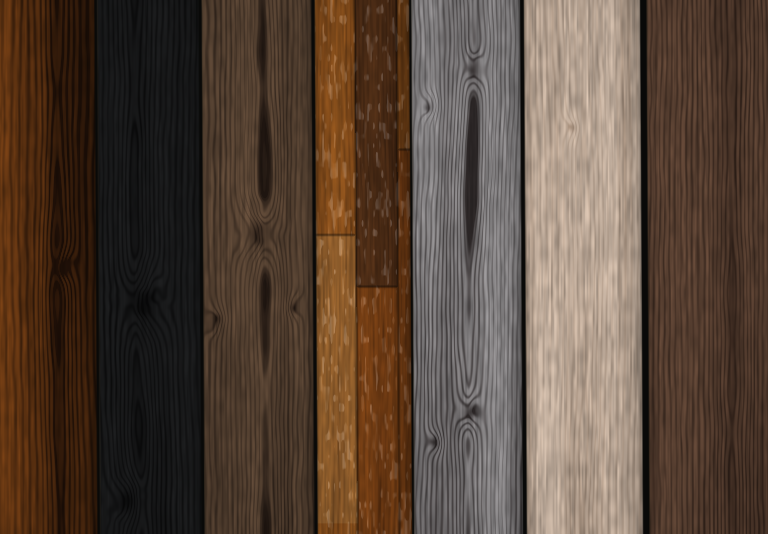
This texture is drawn by a Shadertoy shader. Its source:

```glsl
// Seven upright wood planks in different stains, with ring grain, knots and dark gaps.
#define WARP 0.034        // how far the heart figure bulges
#define HEART_WIDTH 0.030 // reach of the heart figure
#define FIBRE 0.20        // strength of the fine fibres
#define STREAK 0.42       // strength of the broad stains
#define TILT 0.004        // lean of the plank edges
#define EDGE_SHADE 0.30   // darkening beside the gaps
#define GAP_COLOR vec3(0.035, 0.036, 0.030)
#define RIM_COLOR vec3(0.30, 0.25, 0.16)

const float EDGES[8] = float[](-0.02, 0.1265, 0.2625, 0.4095, 0.536, 0.6815, 0.8395, 1.02);
const float GAPS[8] = float[](0.001, 0.0016, 0.0020, 0.0022, 0.0014, 0.0026, 0.0042, 0.001);
const vec3 LIGHT[7] = vec3[](
    vec3(0.43, 0.23, 0.075), vec3(0.105, 0.108, 0.112), vec3(0.345, 0.265, 0.20),
    vec3(0.50, 0.30, 0.11), vec3(0.53, 0.52, 0.525), vec3(0.755, 0.68, 0.615),
    vec3(0.36, 0.26, 0.20));
const vec3 DARK[7] = vec3[](
    vec3(0.11, 0.055, 0.025), vec3(0.030, 0.030, 0.032), vec3(0.115, 0.080, 0.060),
    vec3(0.27, 0.14, 0.045), vec3(0.165, 0.145, 0.145), vec3(0.53, 0.445, 0.375),
    vec3(0.125, 0.080, 0.060));
// Heart position across the plank, rings per canvas height, ring contrast, dark core
const vec4 GRAIN[7] = vec4[](
    vec4(0.62, 75.0, 0.50, 0.2), vec4(0.40, 90.0, 0.65, 0.2), vec4(0.55, 100.0, 0.52, 0.85),
    vec4(0.60, 90.0, 0.22, 0.0), vec4(0.53, 110.0, 0.52, 0.85), vec4(0.48, 85.0, 0.32, 0.0),
    vec4(0.60, 100.0, 0.50, 0.25));
// Knots: canvas position and size
const vec3 KNOTS[11] = vec3[](
    vec3(0.085, 0.50, 0.022), vec3(0.188, 0.43, 0.040), vec3(0.164, 0.06, 0.030),
    vec3(0.336, 0.56, 0.036), vec3(0.280, 0.40, 0.018), vec3(0.384, 0.425, 0.015),
    vec3(0.617, 0.87, 0.022), vec3(0.611, 0.225, 0.022), vec3(0.558, 0.80, 0.016),
    vec3(0.565, 0.17, 0.016), vec3(0.743, 0.76, 0.016));

float hash(vec2 p) {
    return fract(sin(dot(p, vec2(127.1, 311.7))) * 43758.5453);
}

float noise(vec2 p) {
    vec2 i = floor(p), f = fract(p);
    f = f * f * (3.0 - 2.0 * f);
    return mix(mix(hash(i), hash(i + vec2(1, 0)), f.x),
               mix(hash(i + vec2(0, 1)), hash(i + vec2(1, 1)), f.x), f.y);
}

// Strip floor: three columns of blocks; returns the tint and draws the joints
vec3 blockTint(vec2 local, float px, inout float shade) {
    float column = step(0.43, local.x) + step(0.86, local.x);
    float joint = column < 0.5 ? 0.56 : column < 1.5 ? 0.463 : 0.72;
    float upper = smoothstep(-px, px, local.y - joint);
    vec3 low = column < 0.5 ? vec3(1.12, 1.22, 1.55) : vec3(0.88, 0.78, 0.68);
    vec3 high = column < 0.5 ? vec3(1.03, 1.0, 0.95)
              : column < 1.5 ? vec3(0.58, 0.56, 0.74) : vec3(0.95, 0.92, 0.85);
    if (column < 0.5) low = mix(high, low, smoothstep(-px, px, local.y - 0.02));
    float seam = min(abs(local.x - 0.43), abs(local.x - 0.86)) * 0.18;
    seam = min(seam, abs(local.y - joint));
    shade *= mix(0.60, 1.0, smoothstep(0.0, 0.0025 + px, seam));
    return mix(low, high, upper);
}

void mainImage(out vec4 fragColor, in vec2 fragCoord) {
    vec2 uv = fragCoord / iResolution.xy;
    float aspect = iResolution.x / iResolution.y, px = 1.0 / iResolution.y;
    vec2 q = vec2(uv.x * aspect, uv.y);

    // Find the plank
    float x = uv.x - TILT * (0.5 - uv.y);
    int id = 0;
    for (int i = 1; i < 7; i++) if (x > EDGES[i]) id = i;
    float seed = float(id) * 17.3, width = EDGES[id + 1] - EDGES[id];
    vec2 local = vec2((x - EDGES[id]) / width, uv.y);
    vec4 grain = GRAIN[id];

    // Heart figure: rings run along the plank and close into long ovals
    float sway = 0.022 * (noise(vec2(seed, q.y * 2.2)) - 0.5);
    float dx = (local.x - grain.x) * width * aspect + sway;
    float bulge = noise(vec2(seed + 4.0, q.y * 4.5)) * 0.7 + noise(vec2(seed + 9.0, q.y * 11.0)) * 0.3;
    float reach = dx / HEART_WIDTH;
    float ring = sqrt(dx * dx + 0.00002) - WARP * bulge * exp(-reach * reach);
    ring += 0.012 * (noise(vec2(q.x * 28.0 + seed, q.y * 3.0)) - 0.5);
    ring += 0.004 * (noise(vec2(q.x * 50.0, q.y * 16.0 + seed)) - 0.5);

    // Knots bend the rings and darken the middle
    float knot = 0.0;
    for (int i = 0; i < 11; i++) {
        vec3 k = KNOTS[i];
        vec2 d = (q - vec2(k.x * aspect, k.y)) * vec2(1.0, 0.75) / k.z;
        d += 0.3 * (noise(q * 45.0 + float(i)) - 0.5);
        float r2 = dot(d, d);
        ring += 1.1 * k.z * exp(-r2 * 0.9);
        knot = max(knot, exp(-r2 * 5.0));
    }

    // Tone from rings, core, stains and fibres
    float wave = 0.5 + 0.5 * sin(6.2832 * ring * grain.y);
    float patchy = 0.55 + 0.6 * noise(vec2(q.x * 18.0 + seed, q.y * 2.5));
    float tone = grain.z * wave * wave * patchy;
    float core = smoothstep(-0.006, -0.013, ring);
    float streak = noise(vec2(q.x * 38.0 + seed, q.y * 1.3));
    float fibre = 0.6 * noise(vec2(q.x * 330.0, q.y * 14.0 + seed)) + 0.4 * noise(vec2(q.x * 170.0, q.y * 42.0));
    tone += STREAK * (streak - 0.30) + grain.w * core + 0.65 * knot;
    if (id == 0) tone += 0.55 * smoothstep(0.15, 0.75, local.x) - 0.05;
    vec3 color = mix(LIGHT[id], DARK[id], clamp(tone, 0.0, 1.0));
    float shade = 1.0 + FIBRE * (fibre - 0.5) * 2.0;

    // Block pattern with pale flecks in the pores
    if (id == 3) {
        color *= blockTint(local, px, shade);
        float fleck = smoothstep(0.62, 0.85, noise(vec2(q.x * 190.0, q.y * 55.0)));
        color += 0.10 * fleck * vec3(0.9, 1.0, 1.1) * (0.5 + wave);
    }

    // Rounded sides, thin pale rim and the gap between planks
    float left = (x - EDGES[id] - GAPS[id]) * aspect;
    float right = (EDGES[id + 1] - GAPS[id + 1] - x) * aspect;
    shade *= 1.0 - EDGE_SHADE * (exp(-max(right, 0.0) * 70.0) + 0.5 * exp(-max(left, 0.0) * 110.0));
    color *= shade * (1.03 - 0.22 * dot(uv - 0.5, uv - 0.5));
    float side = min(left, right);
    color = mix(color, RIM_COLOR * 0.6 + color * 0.3, 0.35 * (1.0 - smoothstep(0.0, 0.002 + px, abs(left))));
    color = mix(GAP_COLOR, color, smoothstep(-px, px, side));
    fragColor = vec4(clamp(color, 0.0, 1.0), 1.0);
}
```
